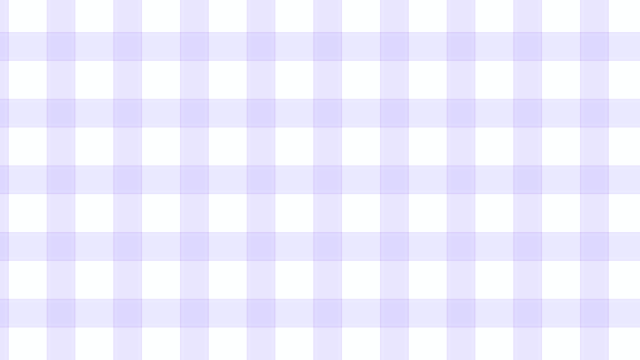
This pattern is drawn by a Shadertoy shader. Its source:

```glsl
// Pale lavender gingham: two sets of crossing bands on white, with fine tinted seams.
#define REPEATS 5.4                        // cells per canvas height
#define BAND_CENTRE vec2(0.9156, 0.7031)   // band position within a cell
#define HALF_WIDTH 0.2156                  // half the band width, in cells
#define SEAM 0.011                         // seam thickness, in cells
#define GROUND vec3(0.992, 1.0, 1.0)
#define VERTICAL vec3(0.914, 0.902, 0.998)
#define HORIZONTAL vec3(0.916, 0.912, 1.0)
#define CROSSING vec3(0.867, 0.846, 1.0)
#define SEAM_TINT vec3(0.012, 0.032, 0.014)
#define GLOW 0.012                         // paler lines just inside the seams
#define WEAR 0.006                         // faint change between cells

float hash(vec2 p) {
    return fract(sin(dot(p, vec2(127.1, 311.7))) * 43758.5453);
}

// Signed distance to the nearest band on each axis; negative inside.
vec2 bandDistance(vec2 cellPos) {
    return abs(fract(cellPos + 0.5) - 0.5) - HALF_WIDTH;
}

// Soft line centred on an offset from the band edge.
vec2 edgeLine(vec2 d, float offset, float width) {
    vec2 t = (d - offset) / width;
    return exp(-t * t);
}

void mainImage(out vec4 fragColor, in vec2 fragCoord) {
    vec2 cellPos = fragCoord / iResolution.y * REPEATS - BAND_CENTRE;
    float pixel = REPEATS / iResolution.y;
    vec2 d = bandDistance(cellPos);

    // Coverage of the vertical (x) and horizontal (y) bands
    float soft = max(0.6 * pixel, 0.006);
    vec2 band = 1.0 - smoothstep(-soft, soft, d);

    // Woven colours
    vec3 col = mix(mix(GROUND, VERTICAL, band.x),
                   mix(HORIZONTAL, CROSSING, band.x), band.y);

    // Seams show where an edge runs along or across a coloured band
    float lineWidth = max(SEAM, 0.6 * pixel);
    vec2 seam = edgeLine(d, -0.008, lineWidth) * (0.4 + 0.6 * band.yx);
    col -= SEAM_TINT * (seam.x + seam.y);

    // Pale glow inside each edge
    vec2 glow = edgeLine(d, -0.042, 0.018) * band;
    col += GLOW * vec3(0.8, 1.0, 0.2) * (glow.x + glow.y);

    // Slight tint differences between crossings
    float tone = hash(floor(cellPos + 0.5)) - 0.5;
    col += WEAR * tone * band.x * band.y;

    fragColor = vec4(clamp(col, 0.0, 1.0), 1.0);
}
```
